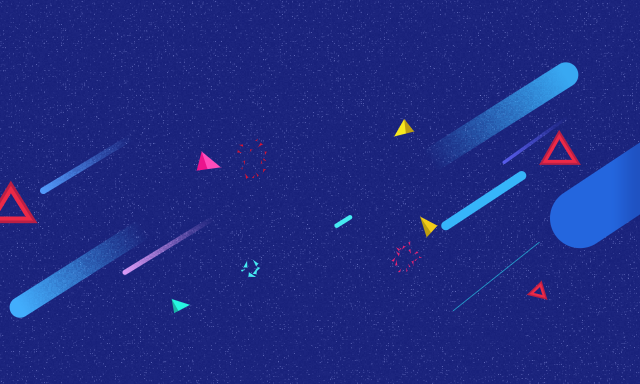
Reproduce this background procedurally as a Shadertoy shader.

```glsl
// Deep blue speckled backdrop with slanted glowing capsules, bevelled triangle
// frames, two-tone pyramids and clusters of small shards. Each shape is a signed
// distance blended in order; the canvas is 7.68 units wide, origin lower left.

const float CANVAS_WIDTH = 7.68;
const vec3 NAVY = vec3(0.105, 0.14, 0.49);
const vec3 SKY = vec3(0.22, 0.66, 0.95);
const vec3 CRIMSON = vec3(0.93, 0.16, 0.28);
const vec3 WINE = vec3(0.73, 0.12, 0.27);
const vec3 CYAN = vec3(0.27, 0.92, 0.95);

float hash(vec2 p) {
    vec3 q = fract(vec3(p.xyx) * 0.1031);
    q += dot(q, q.yzx + 33.33);
    return fract((q.x + q.y) * q.z);
}

float cover(float d, float px) {
    return clamp(0.5 - d / px, 0.0, 1.0);
}

// Distance to the line a-b, positive on its right side
float edge(vec2 p, vec2 a, vec2 b) {
    vec2 e = normalize(b - a);
    return dot(p - a, vec2(e.y, -e.x));
}

// Counter-clockwise triangle
float triangle(vec2 p, vec2 a, vec2 b, vec2 c) {
    return max(edge(p, a, b), max(edge(p, b, c), edge(p, c, a)));
}

// Capsule from a to b whose opacity falls to "tail" at b, with a grainy dissolve
vec3 capsule(vec3 base, vec2 p, vec2 a, vec2 b, float r, vec3 tint, float tail, float px) {
    vec2 axis = b - a;
    float t = clamp(dot(p - a, axis) / dot(axis, axis), 0.0, 1.0);
    float d = length(p - a - axis * t) - r;
    float fade = mix(1.0, tail, t);
    float grain = hash(floor(p * 66.0)) - 0.5;
    fade = clamp(fade + grain * 0.5 * fade * (1.0 - fade), 0.0, 1.0);
    return mix(base, tint, cover(d, px) * fade);
}

// Hollow triangle with a dark outer bevel
vec3 frame(vec3 base, vec2 p, vec2 a, vec2 b, vec2 c, float width, float px) {
    float d = triangle(p, a, b, c);
    vec3 tint = mix(CRIMSON, WINE, cover(-d - width * 0.4, px));
    return mix(base, tint, cover(max(d, -d - width), px));
}

// Triangle split into two faces by a ridge from a to foot
vec3 pyramid(vec3 base, vec2 p, vec2 a, vec2 b, vec2 c, vec2 foot, vec3 left, vec3 right, float px) {
    vec3 tint = mix(left, right, cover(edge(p, a, foot), px));
    return mix(base, tint, cover(triangle(p, a, b, c), px));
}

// Shards scattered on a loose elliptical ring
vec3 shards(vec3 base, vec2 p, vec2 center, vec2 spread, int count, float size, vec3 tint, float px) {
    for (int i = 0; i < count; i++) {
        float k = float(i);
        vec2 seed = vec2(k * 7.3, center.x * 31.0);
        float angle = k * 2.4;
        float reach = 0.45 + 0.55 * hash(seed);
        vec2 q = p - center - spread * reach * vec2(cos(angle), sin(angle));
        float turn = 6.283 * hash(seed + 3.7);
        float s = size * mix(0.5, 1.2, hash(seed + 9.1));
        vec2 u = vec2(cos(turn), sin(turn)) * s;
        vec2 v = vec2(-u.y, u.x) * 0.45;
        base = mix(base, tint, cover(triangle(q, u, v - u * 0.7, -v - u * 0.5), px));
    }
    return base;
}

// Sparse pale dust, one jittered dot per cell
float dust(vec2 p, float cells, float density, float px) {
    vec2 id = floor(p * cells);
    vec2 jitter = 0.3 + 0.4 * vec2(hash(id + 11.0), hash(id + 47.0));
    float d = length(fract(p * cells) - jitter) / cells - 0.005;
    return cover(d, px) * step(1.0 - density, hash(id)) * hash(id + 83.0);
}

void mainImage(out vec4 fragColor, in vec2 fragCoord) {
    float px = CANVAS_WIDTH / iResolution.x;
    vec2 p = fragCoord * px;

    // Speckled backdrop
    vec3 col = NAVY + 0.02 * (hash(floor(p * 66.0)) - 0.5);
    col += vec3(0.32, 0.32, 0.28) * (dust(p, 40.0, 0.16, px) + 0.6 * dust(p + 3.3, 27.0, 0.2, px));

    // Fading streaks
    col = capsule(col, p, vec2(6.79, 3.71), vec2(5.15, 2.67), 0.15, SKY, 0.0, px);
    col = capsule(col, p, vec2(0.24, 0.92), vec2(1.72, 1.86), 0.125, vec3(0.26, 0.68, 0.99), 0.0, px);
    col = capsule(col, p, vec2(0.52, 2.32), vec2(1.58, 2.96), 0.04, vec3(0.32, 0.60, 0.98), 0.0, px);
    col = capsule(col, p, vec2(1.50, 1.34), vec2(2.56, 1.99), 0.03, vec3(0.85, 0.60, 0.96), 0.0, px);
    col = capsule(col, p, vec2(6.05, 2.66), vec2(6.82, 3.21), 0.02, vec3(0.34, 0.36, 0.92), 0.0, px);

    // Solid bars and the hairline
    vec3 slab = mix(vec3(0.14, 0.40, 0.87), vec3(0.12, 0.32, 0.76), smoothstep(7.3, 7.68, p.x));
    col = capsule(col, p, vec2(6.96, 1.99), vec2(8.80, 3.21), 0.36, slab, 1.0, px);
    col = capsule(col, p, vec2(5.35, 1.90), vec2(6.26, 2.50), 0.055, vec3(0.21, 0.71, 0.98), 1.0, px);
    col = capsule(col, p, vec2(4.04, 1.90), vec2(4.20, 2.00), 0.027, CYAN, 1.0, px);
    col = capsule(col, p, vec2(5.44, 0.88), vec2(6.47, 1.70), 0.005, vec3(0.14, 0.62, 0.80), 1.0, px);

    // Triangle frames
    col = frame(col, p, vec2(0.13, 2.44), vec2(-0.18, 1.93), vec2(0.45, 1.93), 0.08, px);
    col = frame(col, p, vec2(6.71, 3.05), vec2(6.47, 2.63), vec2(6.97, 2.63), 0.06, px);
    col = frame(col, p, vec2(6.50, 1.24), vec2(6.32, 1.07), vec2(6.57, 1.01), 0.042, px);

    // Pyramids
    vec3 lemon = vec3(0.97, 0.91, 0.12), gold = vec3(0.95, 0.80, 0.10), ochre = vec3(0.74, 0.62, 0.07);
    col = pyramid(col, p, vec2(4.85, 3.18), vec2(4.73, 2.97), vec2(4.97, 3.03), vec2(4.87, 3.01), lemon, ochre, px);
    col = pyramid(col, p, vec2(5.04, 2.01), vec2(5.12, 1.76), vec2(5.25, 1.90), vec2(5.17, 1.82), ochre, gold, px);
    col = pyramid(col, p, vec2(2.42, 2.79), vec2(2.36, 2.56), vec2(2.65, 2.60), vec2(2.49, 2.58), vec3(0.92, 0.08, 0.55), vec3(1.0, 0.30, 0.73), px);
    col = pyramid(col, p, vec2(2.06, 1.02), vec2(2.09, 0.85), vec2(2.28, 0.95), vec2(2.14, 0.88), vec3(0.10, 0.70, 0.66), vec3(0.15, 0.96, 0.88), px);

    // Shard clusters
    col = shards(col, p, vec2(3.03, 2.69), vec2(0.18, 0.26), 14, 0.03, vec3(0.85, 0.08, 0.20), px);
    col = shards(col, p, vec2(4.87, 1.52), vec2(0.18, 0.21), 15, 0.03, vec3(0.90, 0.14, 0.45), px);
    col = shards(col, p, vec2(3.01, 1.38), vec2(0.11, 0.10), 6, 0.055, CYAN, px);

    fragColor = vec4(col, 1.0);
}
```
